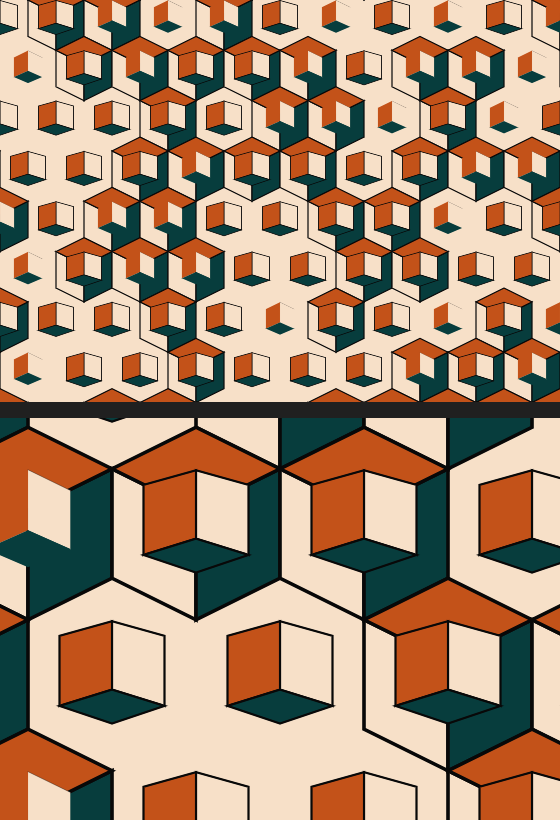
Top, the full canvas; bottom, a detail of the centre.
Reproduce this pattern procedurally as a WebGL 1 fragment shader.

```glsl
precision highp float;
// Staggered hexagonal cubes, some missing, each holding a small open room of three faces.

uniform vec2 u_resolution;

const vec3 CREAM = vec3(0.968, 0.878, 0.785);
const vec3 ORANGE = vec3(0.765, 0.322, 0.098);
const vec3 TEAL = vec3(0.027, 0.239, 0.239);
const vec3 INK = vec3(0.03, 0.03, 0.03);

// Lengths are in tile widths.
const float TILES_ACROSS = 10.0;
const float SHOULDER = 0.3255;
const float PEAK = 0.573;
const float ROW_PITCH = SHOULDER + PEAK;
const float CUBE_LINE = 0.021;
const float ROOM_LINE = 0.013;
const float HAIRLINE = 0.005;

// Half width, then heights of the room's corners above the tile centre.
struct Room {
  float halfWidth;
  float top;
  float shoulder;
  float corner;
  float low;
  float front;
};

float hash(vec2 p, float seed) {
  return fract(sin(dot(p, vec2(127.1, 311.7)) + seed * 74.7) * 43758.5);
}

float coverage(float dist, float pixel) {
  return 1.0 - smoothstep(-0.6 * pixel, 0.6 * pixel, dist);
}

// Signed distance to the line a-b, positive on its right side.
float sideDistance(vec2 p, vec2 a, vec2 b) {
  vec2 edge = normalize(b - a);
  return dot(p - a, vec2(edge.y, -edge.x));
}

float segmentDistance(vec2 p, vec2 a, vec2 b) {
  vec2 ab = b - a;
  return length(p - a - ab * clamp(dot(p - a, ab) / dot(ab, ab), 0.0, 1.0));
}

// Fills a convex, counterclockwise face and strokes its border if line > 0.
vec3 paintFace(vec3 base, vec2 p, vec2 a, vec2 b, vec2 c, vec2 d,
               vec3 fill, float line, float pixel) {
  float dist = max(max(sideDistance(p, a, b), sideDistance(p, b, c)),
                   max(sideDistance(p, c, d), sideDistance(p, d, a)));
  base = mix(base, fill, coverage(dist, pixel));
  float stroke = coverage(abs(dist) - 0.5 * line, pixel);
  return mix(base, INK, stroke * step(0.0001, line));
}

vec3 paintCube(vec3 base, vec2 p, float pixel) {
  vec2 hub = vec2(0.0, 2.0 * SHOULDER - PEAK);
  vec2 top = vec2(0.0, PEAK);
  vec2 right = vec2(0.5, SHOULDER);
  vec2 left = vec2(-0.5, SHOULDER);
  base = paintFace(base, p, -right, -top, hub, left, CREAM, CUBE_LINE, pixel);
  base = paintFace(base, p, -top, -left, right, hub, TEAL, CUBE_LINE, pixel);
  return paintFace(base, p, hub, right, top, left, ORANGE, CUBE_LINE, pixel);
}

vec3 paintRoom(vec3 base, vec2 p, Room r, float line, float pixel) {
  vec2 top = vec2(0.0, r.top);
  vec2 corner = vec2(0.0, r.corner);
  vec2 front = vec2(0.0, r.front);
  vec2 leftHigh = vec2(-r.halfWidth, r.shoulder);
  vec2 rightHigh = vec2(r.halfWidth, r.shoulder);
  vec2 leftLow = vec2(-r.halfWidth, r.low);
  vec2 rightLow = vec2(r.halfWidth, r.low);
  base = paintFace(base, p, corner, rightLow, rightHigh, top, CREAM, line, pixel);
  base = paintFace(base, p, leftLow, corner, top, leftHigh, ORANGE, line, pixel);
  base = paintFace(base, p, front, rightLow, corner, leftLow, TEAL, line, pixel);
  // Faint upper edge of the right wall
  float edge = segmentDistance(p, top, rightHigh) - 0.5 * HAIRLINE;
  return mix(base, INK, 0.4 * coverage(edge, pixel));
}

vec3 paintTile(vec3 base, vec2 p, vec2 cell, float pixel) {
  // Blending a coarse hash with a fine one gathers the cubes into clusters.
  float density = mix(hash(cell, 1.0), hash(floor(cell / 2.0), 2.0), 0.4);
  if (density > 0.5) base = paintCube(base, p, pixel);
  if (hash(cell, 3.0) > 0.42) {
    Room outlined = Room(0.3125, 0.317, 0.23, -0.09, -0.187, -0.292);
    return paintRoom(base, p, outlined, ROOM_LINE, pixel);
  }
  Room plain = Room(0.252, 0.32, 0.197, -0.04, -0.152, -0.26);
  return paintRoom(base, p, plain, 0.0, pixel);
}

void main() {
  float pixel = TILES_ACROSS / u_resolution.x;
  vec2 pos = vec2(gl_FragCoord.x, u_resolution.y - gl_FragCoord.y) * pixel;
  float nearRow = floor((pos.y - SHOULDER) / ROW_PITCH + 0.5);
  vec3 color = CREAM;

  // Neighbouring tiles are included so that strokes cross tile borders.
  for (int j = -1; j <= 1; j++) {
    float row = nearRow + float(j);
    float shift = 0.5 * mod(row, 2.0);
    float nearColumn = floor(pos.x - shift + 0.5);
    for (int i = -1; i <= 1; i++) {
      float column = nearColumn + float(i);
      vec2 center = vec2(column + shift, SHOULDER + row * ROW_PITCH);
      vec2 local = (pos - center) * vec2(1.0, -1.0);
      color = paintTile(color, local, vec2(column, row), pixel);
    }
  }
  gl_FragColor = vec4(color, 1.0);
}
```
